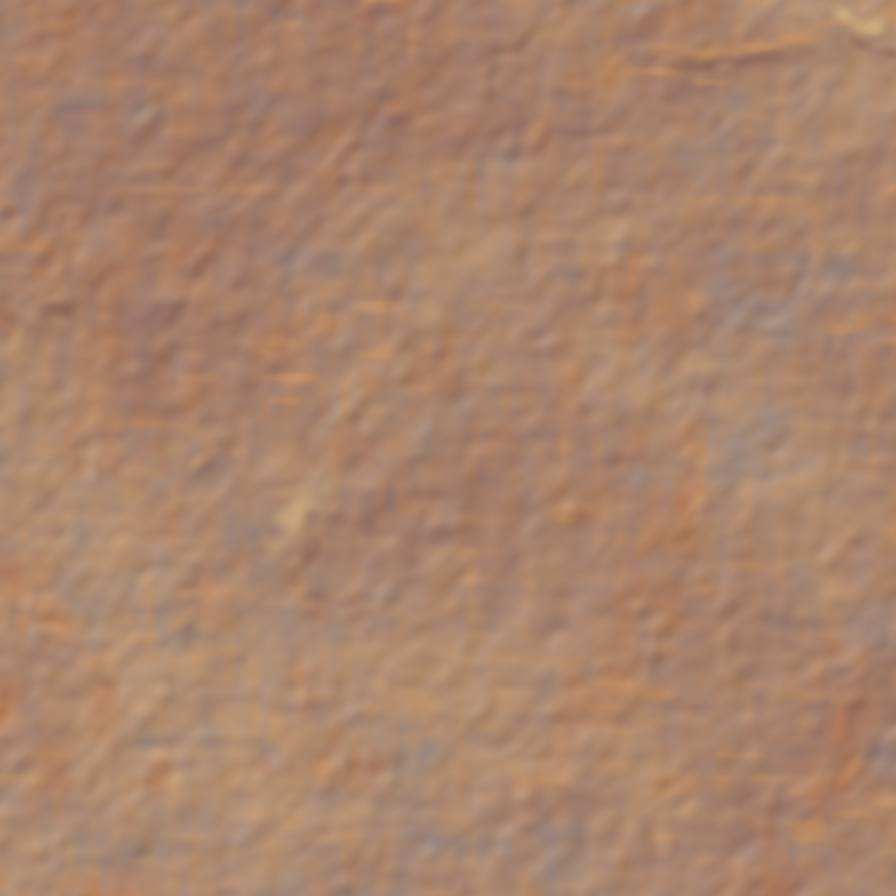
Give the GLSL for this texture, as a Shadertoy shader.

```glsl
// Weathered clay wall: diagonal relief, fine cross-hatched streaks and a few worn chips.

const vec3 CLAY = vec3(0.640, 0.484, 0.404);
const vec3 TAN = vec3(0.692, 0.556, 0.450);
const vec3 OCHRE = vec3(0.790, 0.570, 0.365);
const vec3 CREAM = vec3(0.800, 0.680, 0.500);
const vec3 SLATE = vec3(0.560, 0.520, 0.520);
const vec3 UMBER = vec3(0.500, 0.350, 0.315);
const vec3 RUST = vec3(0.715, 0.450, 0.305);

float hash(vec2 p) {
    vec3 q = fract(p.xyx * 0.1031);
    q += dot(q, q.yzx + 33.33);
    return fract((q.x + q.y) * q.z);
}

// Value noise, from -1 to 1.
float noise(vec2 p) {
    vec2 cell = floor(p);
    vec2 f = fract(p);
    f = f * f * (3.0 - 2.0 * f);
    float low = mix(hash(cell), hash(cell + vec2(1, 0)), f.x);
    float high = mix(hash(cell + vec2(0, 1)), hash(cell + vec2(1, 1)), f.x);
    return 2.0 * mix(low, high, f.y) - 1.0;
}

float fbm(vec2 p) {
    float sum = 0.0;
    float amplitude = 0.55;
    for (int i = 0; i < 4; i++) {
        sum += amplitude * noise(p);
        p = mat2(1.6, 1.2, -1.2, 1.6) * p + 17.3;
        amplitude *= 0.5;
    }
    return sum;
}

// Surface height, with short ridges that rise to the right.
float height(vec2 p) {
    vec2 ridge = vec2(p.x + p.y, p.y - p.x);
    return 0.7 * noise(ridge * vec2(14.0, 25.0) + 40.0)
         + 0.6 * noise(ridge * vec2(30.0, 44.0) + 80.0)
         + 0.4 * noise(p * vec2(58.0, 72.0) + 120.0);
}

// Light falls from the upper left.
float relief(vec2 p, float reach) {
    return height(p) - height(p + reach * vec2(-0.7, 0.7));
}

// Ragged spot, stretched along a direction.
float spot(vec2 p, vec2 center, vec2 size, float angle) {
    vec2 d = p - center;
    float c = cos(angle);
    float s = sin(angle);
    vec2 q = vec2(c * d.x + s * d.y, c * d.y - s * d.x) / size;
    float ragged = 0.6 + 0.8 * noise(p * vec2(52.0, 64.0) + 9.0);
    return clamp(exp(-dot(q, q)) * ragged, 0.0, 1.0);
}

// Bright lip with a shadow tucked below it.
vec3 chip(vec3 color, vec2 p, vec2 center, vec2 size, float angle, vec3 lip, float strength) {
    vec2 drop = vec2(0.4, -1.0) * (size.y + 0.007);
    color = mix(color, UMBER, strength * 0.7 * spot(p, center + drop, size, angle));
    return mix(color, lip, strength * spot(p, center, size, angle));
}

void mainImage(out vec4 fragColor, in vec2 fragCoord) {
    vec2 uv = fragCoord / iResolution.y;
    vec2 warped = uv + 0.005 * vec2(noise(uv * 23.0), noise(uv * 23.0 + 50.0));

    // Broad tone, paler towards the lower left
    float pale = 0.5 * (1.0 - smoothstep(0.1, 0.6, length(uv - vec2(0.12, 0.25))));
    vec3 color = mix(CLAY, TAN, smoothstep(-0.45, 0.7, fbm(uv * 4.5 + 7.0) + pale));

    // Cool and warm stains
    color = mix(color, SLATE, 0.45 * smoothstep(0.1, 0.8, fbm(uv * vec2(11.0, 17.0) + 31.0)));
    color = mix(color, RUST, 0.42 * smoothstep(0.1, 0.8, fbm(uv * vec2(17.0, 14.0) + 63.0)));

    // Fine horizontal and vertical streaks
    float across = noise(uv * vec2(19.0, 76.0) + 5.0);
    float upright = noise(uv * vec2(78.0, 20.0) + 25.0);
    float fleck = noise(uv * vec2(46.0, 62.0) + 91.0);
    color += vec3(0.025, 0.020, 0.007) * across;
    color += vec3(0.021, 0.004, -0.017) * upright;
    color += vec3(0.015, 0.005, -0.012) * fleck;
    float band = smoothstep(-0.1, 0.6, noise(uv * vec2(5.0, 14.0) + 71.0));
    color = mix(color, OCHRE, 0.45 * band * smoothstep(0.2, 0.95, across + 0.3 * fleck));

    // Embossed grain
    color += vec3(0.046, 0.045, 0.040) * relief(warped, 0.010);

    // Scattered small chips and pits
    for (int i = 0; i < 26; i++) {
        float id = float(i);
        vec2 center = vec2(hash(vec2(id, 3.0)), hash(vec2(id, 8.0)));
        float kind = hash(vec2(id, 14.0));
        vec2 size = vec2(mix(0.010, 0.024, hash(vec2(id, 21.0))), 0.008);
        float angle = kind < 0.6 ? 0.0 : 0.9;
        vec3 lip = mix(OCHRE, CREAM, 0.6 * hash(vec2(id, 27.0)));
        color = chip(color, warped, center, size, angle, lip, mix(0.2, 0.6, kind));
    }

    // Larger worn places
    color = chip(color, warped, vec2(0.33, 0.42), vec2(0.055, 0.022), 0.95, CREAM, 0.8);
    color = mix(color, SLATE, 0.7 * spot(warped, vec2(0.295, 0.355), vec2(0.018, 0.028), 0.0));
    color = chip(color, warped, vec2(0.83, 0.95), vec2(0.08, 0.008), 0.1, OCHRE, 0.9);
    color = chip(color, warped, vec2(0.96, 0.975), vec2(0.05, 0.014), -0.3, CREAM, 0.9);
    color = chip(color, warped, vec2(0.45, 0.88), vec2(0.022, 0.008), 0.2, RUST, 0.9);
    color = mix(color, UMBER, 0.5 * spot(warped, vec2(0.06, 0.645), vec2(0.09, 0.02), 0.0));

    fragColor = vec4(color, 1.0);
}
```
